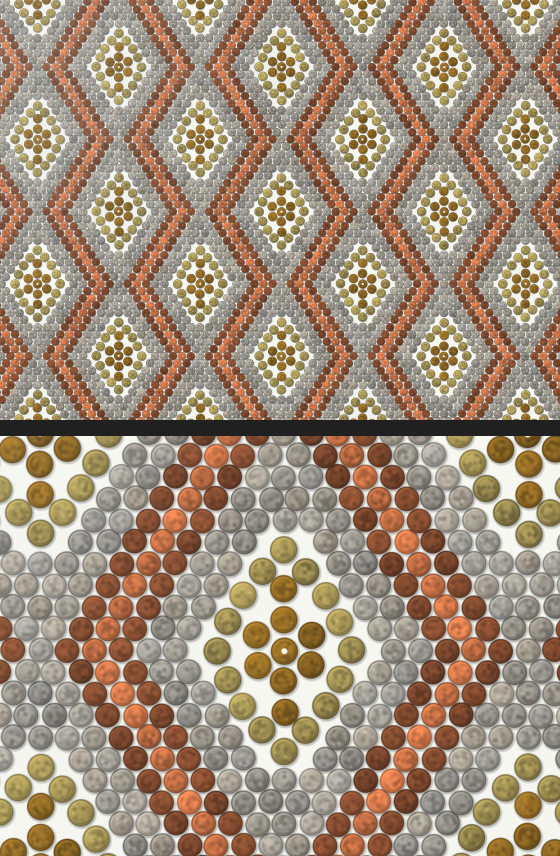
Top: the whole. Bottom: its middle third, enlarged.
A WebGL 2 fragment shader for this pattern:

```glsl
#version 300 es
precision highp float;
// A floor of coins: staggered rows of silver, crossed by copper zigzags three
// coins wide, around diamonds of larger brass coins. Each coin is a shaded disc
// whose metal follows from its distance to the zigzag line.

uniform vec2 u_resolution;
out vec4 fragColor;

const float PITCH = 0.02151;             // coin spacing, in canvas heights
const float ROW = 0.8;                   // row height, in coin spacings
const vec2 ORIGIN = vec2(0.670, 0.4965); // centre of one diamond
const float COLUMN = 9.0;                // coins between diamond columns
const float HALF_ROWS = 10.0;            // rows in half a vertical period

const vec3 PAPER = vec3(0.96, 0.96, 0.94);
const vec3 SILVER = vec3(0.565, 0.55, 0.515);
const vec3 DARK_COPPER = vec3(0.47, 0.27, 0.17);
const vec3 BRIGHT_COPPER = vec3(0.74, 0.42, 0.26);
const vec3 PALE_BRASS = vec3(0.60, 0.54, 0.31);
const vec3 DEEP_BRASS = vec3(0.52, 0.38, 0.13);

float hash(vec2 p) {
    vec3 q = fract(vec3(p.xyx) * 0.1031);
    q += dot(q, q.yzx + 33.33);
    return fract((q.x + q.y) * q.z);
}

float noise(vec2 p) {
    vec2 i = floor(p), f = fract(p);
    f = f * f * (3.0 - 2.0 * f);
    return mix(mix(hash(i), hash(i + vec2(1, 0)), f.x),
               mix(hash(i + vec2(0, 1)), hash(i + vec2(1, 1)), f.x), f.y);
}

// Small random offset of a coin from its ideal place
vec2 jitter(vec2 id) {
    return 0.07 * (vec2(hash(id + 17.3), hash(id + 51.9)) - 0.5);
}

// Lay one coin over the colour below it; d is the offset from its centre
vec3 layCoin(vec3 below, vec2 d, float radius, vec3 metal, vec2 id, float pixel) {
    float edge = length(d) - radius;
    if (edge > 0.2) return below;
    float r = length(d) / radius;
    float slope = dot(d / radius, normalize(vec2(-0.6, 0.8)));
    float angle = 6.2832 * hash(id + 3.7);
    vec2 face = mat2(cos(angle), sin(angle), -sin(angle), cos(angle)) * d;
    float relief = noise(face * 7.0 + 40.0 * hash(id)) - 0.5;
    float light = 0.93 + 0.24 * hash(id + 8.1) + 0.10 * slope;
    light += 0.42 * relief * (1.0 - smoothstep(0.6, 0.85, r));
    light += 0.20 * slope * smoothstep(0.68, 0.80, r) * (1.0 - smoothstep(0.82, 0.92, r));
    light -= 0.30 * smoothstep(0.84, 1.0, r);
    float shadow = 1.0 - smoothstep(-0.02, 0.10, length(d - vec2(0.03, -0.04)) - radius);
    below *= 1.0 - 0.25 * shadow;
    return mix(below, metal * light, 1.0 - smoothstep(-pixel, pixel, edge));
}

// Signed distance in coins from the middle of the copper zigzag:
// negative inside the diamond; also returns the offset from its axis
float zigzag(vec2 coin, out float across) {
    float k = floor(coin.x / COLUMN + 0.5);
    across = abs(coin.x - COLUMN * k);
    float shifted = coin.y + HALF_ROWS * k;
    float rows = abs(mod(shifted + HALF_ROWS, 2.0 * HALF_ROWS) - HALF_ROWS);
    return across + 0.5 * rows - 7.0;
}

// Place of brass coin k: 0-15 outer ring, 16-20 upright, 21-24 side pairs
vec2 brassPlace(int k) {
    float n = float(k);
    if (k < 16) {
        float a = n / 4.0;
        vec2 diamond = vec2(abs(a - 2.0) - 1.0, 1.0 - abs(mod(a + 1.0, 4.0) - 2.0));
        float bulge = 0.32 * sin(3.14159 * abs(diamond.y));
        return diamond * vec2(2.5, 3.71) + bulge * sign(diamond) * vec2(0.83, 0.56);
    }
    if (k < 21) return vec2(0.0, 1.13 * (n - 18.0));
    vec2 side = vec2(mod(n - 21.0, 2.0), floor((n - 21.0) / 2.0)) * 2.0 - 1.0;
    return side * vec2(1.0, 0.565);
}

void main() {
    vec2 canvas = gl_FragCoord.xy / u_resolution.y;
    vec2 p = (canvas - ORIGIN) / PITCH;
    float pixel = 0.8 / (u_resolution.y * PITCH);
    vec3 color = PAPER * (0.98 + 0.04 * noise(canvas * 6.0));

    // Silver and copper coins in staggered rows
    for (int j = -1; j <= 1; j++) {
        float row = floor(p.y / ROW + 0.5) + float(j);
        float stagger = 0.5 * mod(row, 2.0);
        for (int i = -1; i <= 1; i++) {
            vec2 coin = vec2(floor(p.x - stagger + 0.5) + float(i) + stagger, row);
            float across;
            float e = zigzag(coin, across);
            if (e < -3.25 && !(e > -4.25 && across < 0.25)) continue;
            vec3 metal = SILVER * mix(vec3(0.97, 0.99, 1.02), vec3(1.05, 1.03, 1.0), hash(coin + 5.0));
            if (abs(e) < 1.25) metal = abs(e) < 0.25 ? BRIGHT_COPPER : DARK_COPPER;
            vec2 d = p - coin * vec2(1.0, ROW) - jitter(coin);
            color = layCoin(color, d, 0.455, metal, coin, pixel);
        }
    }

    // Brass diamond of the nearest repeat
    float k = floor(p.x / COLUMN + 0.5);
    float start = HALF_ROWS * mod(k, 2.0);
    float period = floor((p.y / ROW - start) / (2.0 * HALF_ROWS) + 0.5);
    vec2 local = p - vec2(COLUMN * k, (period * 2.0 * HALF_ROWS + start) * ROW);
    for (int n = 0; n < 25; n++) {
        vec2 id = vec2(k * 31.0 + float(n), period * 2.0 + mod(k, 2.0) + 200.0);
        vec2 d = local - brassPlace(n) - jitter(id);
        color = layCoin(color, d, 0.50, n < 16 ? PALE_BRASS : DEEP_BRASS, id, pixel);
        if (n == 18) color = mix(PAPER, color, smoothstep(-pixel, pixel, length(d) - 0.11));
    }

    // Soft sheen toward the upper left
    float sheen = 1.0 - smoothstep(0.0, 0.8, length(canvas - vec2(0.0, 0.85)));
    color = mix(color, vec3(0.90, 0.92, 0.94), 0.14 * sheen);
    fragColor = vec4(color, 1.0);
}
```
